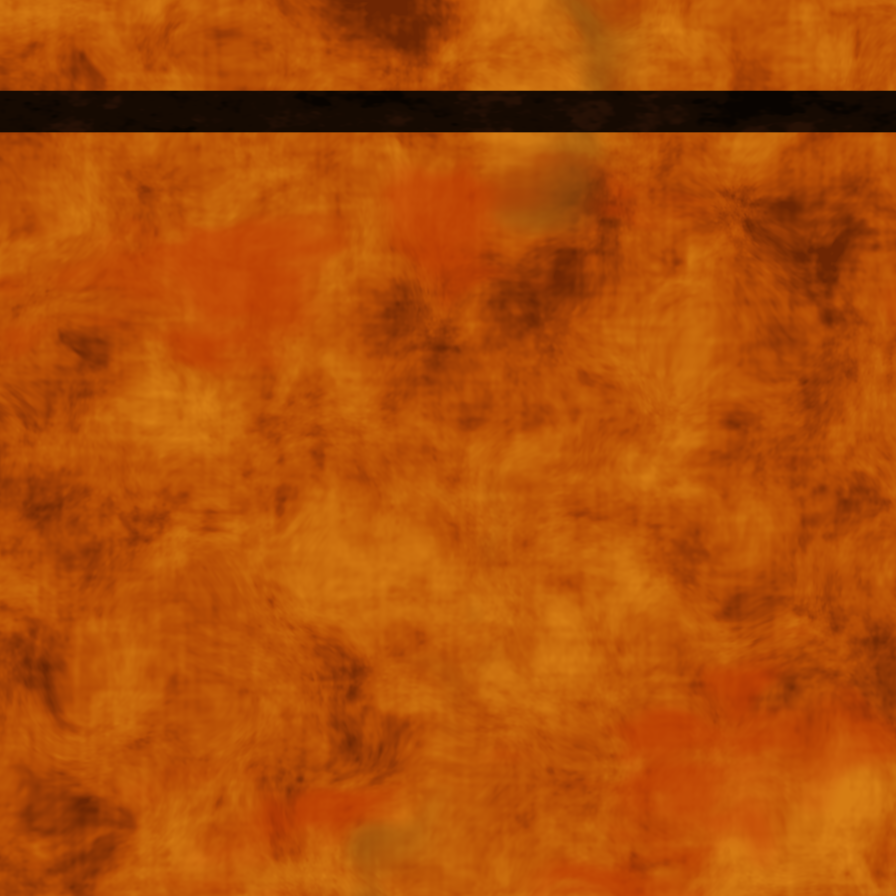
This texture is drawn by a Shadertoy shader. Its source:

```glsl
// Mottled burnt-orange parchment crossed by one dark horizontal band.

const vec3 UMBER  = vec3(0.43, 0.15, 0.01);
const vec3 RUST   = vec3(0.62, 0.24, 0.02);
const vec3 COPPER = vec3(0.71, 0.295, 0.02);
const vec3 ORANGE = vec3(0.75, 0.35, 0.03);
const vec3 AMBER  = vec3(0.785, 0.415, 0.05);
const vec3 GOLD   = vec3(0.84, 0.49, 0.08);
const vec3 SCARLET = vec3(0.75, 0.22, 0.01);
const vec3 OLIVE  = vec3(0.53, 0.31, 0.06);
const vec3 BAND_DARK  = vec3(0.085, 0.038, 0.008);
const vec3 BAND_LIGHT = vec3(0.15, 0.065, 0.02);

const float BAND_CENTER = 0.8755;
const float BAND_HALF_HEIGHT = 0.0232;

vec3 hash3(vec2 cell) {
    vec3 q = fract(cell.xyx * vec3(0.1031, 0.1030, 0.0973));
    q += dot(q, q.yxz + 33.33);
    return fract((q.xxy + q.yzz) * q.zyx);
}

// Cellular noise: soft bumps of random sign and height, one per cell.
float cellNoise(vec2 p) {
    vec2 base = floor(p);
    float sum = 0.0;
    for (int j = -1; j <= 1; j++) {
        for (int i = -1; i <= 1; i++) {
            vec2 cell = base + vec2(i, j);
            vec3 rnd = hash3(cell + 71.0);
            vec2 d = p - cell - rnd.xy;
            float falloff = max(0.0, 1.0 - dot(d, d));
            sum += (2.0 * rnd.z - 1.0) * falloff * falloff * falloff;
        }
    }
    return sum / 0.387;
}

// Layered cellular noise, scaled to roughly unit deviation.
float clouds(vec2 p, int octaves, float gain) {
    mat2 turn = mat2(0.8, 0.6, -0.6, 0.8);
    float sum = 0.0, amplitude = 1.0, power = 0.0;
    for (int i = 0; i < octaves; i++) {
        sum += amplitude * cellNoise(p);
        power += amplitude * amplitude;
        amplitude *= gain;
        p = turn * p * 2.0 + 17.3;
    }
    return sum / sqrt(power);
}

float ramp(float a, float b, float x) {
    return clamp((x - a) / (b - a), 0.0, 1.0);
}

vec3 parchmentColor(float tone) {
    vec3 color = mix(UMBER, RUST, ramp(-3.2, -1.5, tone));
    color = mix(color, COPPER, ramp(-1.5, -0.6, tone));
    color = mix(color, ORANGE, ramp(-0.6, 0.3, tone));
    color = mix(color, AMBER, ramp(0.3, 1.3, tone));
    return mix(color, GOLD, ramp(1.3, 2.8, tone));
}

// Fine crossing threads.
float weave(vec2 p) {
    return cellNoise(p * vec2(140.0, 16.0)) + cellNoise(p * vec2(16.0, 140.0) + 40.0);
}

vec3 parchment(vec2 p) {
    vec2 warp = vec2(clouds(p * 7.0 + 3.0, 2, 0.6), clouds(p * 7.0 + 31.0, 2, 0.6));
    vec2 q = p + 0.012 * warp;

    // Broad shading, clumped dark blotches and threads.
    float mottling = clouds(q * 6.0 + 9.0, 6, 0.72);
    float blotches = smoothstep(0.7, 2.4, clouds(q * 11.0 + 53.0, 4, 0.65));
    float tone = 0.92 * mottling - 1.3 * blotches + 0.12 + 0.13 * weave(p);
    vec3 color = parchmentColor(tone);

    // Reddish patches stretched sideways.
    float red = clouds(q * vec2(3.5, 7.0) + 83.0, 4, 0.6);
    color = mix(color, SCARLET, 0.6 * smoothstep(0.8, 2.5, red));

    // Faint leaning stain down the middle.
    float stainAxis = 0.42 + 0.22 * p.y + 0.025 * sin(9.0 * p.y);
    float offset = (q.x - stainAxis) / 0.045;
    float stain = exp(-offset * offset) * smoothstep(-0.3, 1.6, clouds(q * 7.0 + 120.0, 3, 0.6));
    return mix(color, OLIVE, 0.6 * stain);
}

vec3 bandColor(vec2 p) {
    float grain = clouds(p * vec2(16.0, 32.0) + 5.0, 4, 0.7);
    vec3 color = mix(BAND_DARK, BAND_LIGHT, smoothstep(0.3, 2.2, grain));
    return color * mix(0.4, 1.0, smoothstep(-2.0, -0.3, grain));
}

void mainImage(out vec4 fragColor, in vec2 fragCoord) {
    vec2 p = fragCoord / iResolution.y;
    float edge = max(0.001, 0.75 / iResolution.y);
    float distanceToBand = abs(p.y - BAND_CENTER) - BAND_HALF_HEIGHT;
    float band = 1.0 - smoothstep(-edge, edge, distanceToBand);
    fragColor = vec4(mix(parchment(p), bandColor(p), band), 1.0);
}
```
